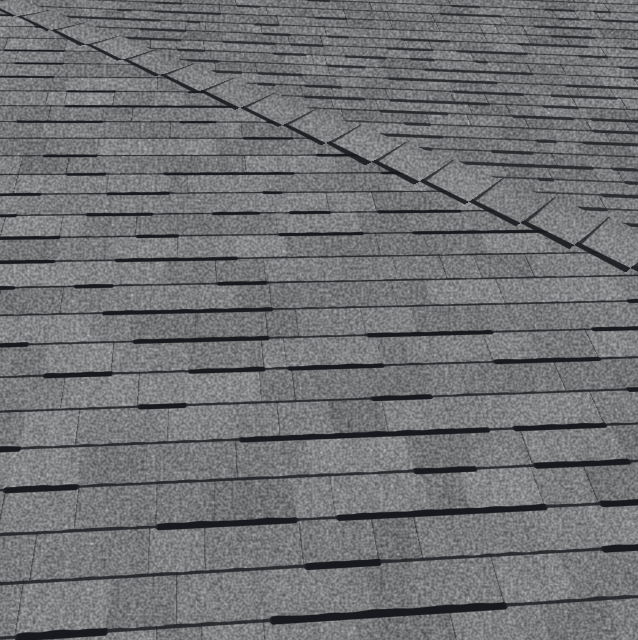
Give the GLSL for this texture, as a Shadertoy shader.

```glsl
// Grey laminated roof shingles on two sloping planes, split by a capped diagonal hip.

#define STONE vec3(0.482, 0.485, 0.493)
#define INK vec3(0.095, 0.097, 0.118)
#define GRAIN 0.26
#define TAB_CONTRAST 0.085
#define RAISED_SHARE 0.42
#define HIP_START 0.013
#define HIP_SLOPE 0.407

float hash(vec2 p) {
    vec3 q = fract(vec3(p.xyx) * 0.1031);
    q += dot(q, q.yzx + 33.33);
    return fract((q.x + q.y) * q.z);
}

float gradientDot(vec2 cell, vec2 offset) {
    float angle = 6.2832 * hash(cell);
    return dot(vec2(cos(angle), sin(angle)), offset);
}

float gradientNoise(vec2 p) {
    vec2 i = floor(p), f = p - i;
    vec2 w = f * f * f * (f * (f * 6.0 - 15.0) + 10.0);
    vec2 e = vec2(1.0, 0.0);
    float low = mix(gradientDot(i, f), gradientDot(i + e, f - e), w.x);
    float high = mix(gradientDot(i + e.yx, f - e.yx), gradientDot(i + 1.0, f - 1.0), w.x);
    return mix(low, high, w.y);
}

// Soft-edged strip covering 0..width.
float strip(float d, float width, float aa) {
    return smoothstep(-aa, aa, d) * (1.0 - smoothstep(width - aa, width + aa, d));
}

// Tab of irregular width in one course: x = index, y = distance past its left end.
vec2 findTab(float u, float course) {
    u += 17.0 * hash(vec2(course, 3.7));
    float i = floor(u);
    float start = i + 0.75 * hash(vec2(i, course));
    if (u < start) {
        i -= 1.0;
        start = i + 0.75 * hash(vec2(i, course));
    }
    return vec2(i, u - start);
}

float tabTone(float index, float course) {
    return hash(vec2(index + 41.0, course * 1.7 + 9.0)) - 0.5;
}

float isRaised(float index, float course) {
    return step(1.0 - RAISED_SHARE, hash(vec2(index + 73.0, course * 2.3 + 5.0)));
}

// One roof plane: p.x runs along the courses, p.y counts them downhill.
// shadowDepth holds the thin and the thick shadow, as parts of a course.
vec3 shinglePlane(vec2 p, vec2 shadowDepth, float shadowStrength) {
    vec2 aa = fwidth(p) * 0.75;

    // Tone of each tab, with a faint crack at some joints
    float course = floor(p.y);
    vec2 tab = findTab(p.x, course);
    float blend = smoothstep(0.0, 2.0 * aa.x, tab.y);
    float tone = mix(tabTone(tab.x - 1.0, course), tabTone(tab.x, course), blend);
    float crack = 1.0 - smoothstep(0.0, 0.015 + 1.5 * aa.x, tab.y);
    crack *= smoothstep(0.4, 0.9, hash(vec2(tab.x, course + 19.0)));
    vec3 color = STONE + TAB_CONTRAST * tone;
    color += 0.035 * gradientNoise(p * vec2(5.0, 1.3));
    color *= 1.0 - 0.38 * crack;

    // Shadow under the butt edge, deeper below raised tabs
    float edge = floor(p.y + 0.5);
    vec2 upper = findTab(p.x, edge - 1.0);
    float ends = smoothstep(0.0, 0.04 + aa.x, upper.y);
    float raised = mix(isRaised(upper.x - 1.0, edge), isRaised(upper.x, edge), ends);
    float wobble = 0.03 * gradientNoise(vec2(p.x * 4.0, edge * 7.3));
    float depth = mix(shadowDepth.x, shadowDepth.y, raised) + wobble;
    float shadow = strip(p.y - edge + 0.03 * raised + wobble, depth, aa.y);
    return mix(color, INK, shadow * shadowStrength * mix(0.82, 1.0, raised));
}

void mainImage(out vec4 fragColor, in vec2 fragCoord) {
    vec2 uv = fragCoord / iResolution.xy;
    float x = uv.x, y = 1.0 - uv.y;

    // Near plane: courses fan out and grow towards the viewer
    float nearY = (y - 0.018 * x) / (1.0 - 0.083 * x);
    vec2 nearP = vec2(14.0 * (x - 0.3) / (y + 0.736), 0.54 - 33.8 / (nearY + 0.736));
    vec3 nearColor = shinglePlane(nearP, vec2(0.065, 0.145), 1.0);

    // Far plane: tighter courses, softer shadows
    float farY = y - 0.04 * x;
    vec2 farP = vec2(26.0 * (x - 0.2) / (y + 1.046), -80.0 / (farY + 1.046));
    vec3 farColor = shinglePlane(farP, vec2(0.12, 0.25), 0.8) * 0.97;

    // Hip caps: "across" runs from 0 at the lower rim to 1 at the upper rim
    float hipWidth = 0.026 + 0.035 * x;
    float across = (HIP_START + HIP_SLOPE * x - y) / hipWidth;
    float along = 0.06 - 183.0 / (3.07 + x - 0.048 * across);
    float capAA = 0.75 * fwidth(along);
    float cap = floor(along), capPart = along - cap;
    across += 0.12 * (capPart - 0.5);
    float rimAA = 0.8 / (iResolution.y * hipWidth);
    vec3 capColor = STONE + 0.025 + 0.04 * (hash(vec2(cap, 8.0)) - 0.5);
    capColor *= 1.0 - 0.08 * smoothstep(0.55, 1.0, across);
    float joint = strip(capPart, 0.025 + 0.05 * clamp(1.0 - across, 0.0, 1.0), capAA);
    capColor = mix(capColor, INK, 0.75 * joint);

    // Join the planes, with a shadow along the lower rim
    float rimDepth = 0.12 + 0.12 * hash(vec2(cap, 2.0)) * capPart;
    nearColor = mix(nearColor, INK, 0.9 * strip(across + rimDepth, rimDepth + 0.1, rimAA));
    vec3 color = mix(nearColor, capColor, smoothstep(-rimAA, rimAA, across));
    color = mix(color, farColor, smoothstep(1.0 - rimAA, 1.0 + rimAA, across));

    // Mineral granules, coarser near the viewer, with a few pale chips
    float fine = gradientNoise(uv * 235.0);
    float coarse = gradientNoise(uv * 118.0 + 31.0);
    float lit = smoothstep(0.1, 0.45, color.g);
    float chips = smoothstep(0.32, 0.6, gradientNoise(uv * 190.0 + 77.0));
    color += lit * (GRAIN * (0.75 * fine + 0.4 * coarse * mix(0.5, 1.0, y)) + 0.11 * chips);
    color += lit * 0.03 * gradientNoise(uv * 9.0);
    fragColor = vec4(clamp(color, 0.0, 1.0), 1.0);
}
```
